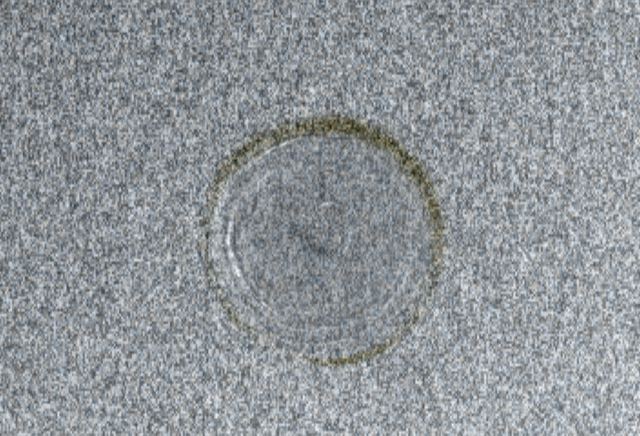
Write a Shadertoy shader that draws this texture.

```glsl
float hash(vec2 p) {
    vec3 v = fract(vec3(p.xyx) * 0.1031);
    v += dot(v, v.yzx + 33.33);
    return fract((v.x + v.y) * v.z);
}

float noise(vec2 p) {
    vec2 i = floor(p), f = fract(p);
    f = f * f * (3.0 - 2.0 * f);
    return mix(mix(hash(i), hash(i + vec2(1, 0)), f.x),
               mix(hash(i + vec2(0, 1)), hash(i + vec2(1, 1)), f.x), f.y);
}

float fbm(vec2 p) {
    float sum = 0.0, weight = 0.5;
    for (int i = 0; i < 4; i++) {
        sum += weight * noise(p);
        p = mat2(1.6, 1.2, -1.2, 1.6) * p + 17.3;
        weight *= 0.5;
    }
    return sum / 0.9375;
}

float band(float x, float center, float width) {
    float d = (x - center) / width;
    return exp(-d * d);
}

// Peak at the given direction, falling off with angular distance
float sector(vec2 dir, float degrees, float sharpness) {
    float a = radians(degrees);
    return exp(sharpness * (dot(dir, vec2(cos(a), sin(a))) - 1.0));
}

float stroke(vec2 p, vec2 a, vec2 b, float width) {
    vec2 ab = b - a;
    float t = clamp(dot(p - a, ab) / dot(ab, ab), 0.0, 1.0);
    return band(length(p - a - ab * t), 0.0, width);
}

void mainImage(out vec4 fragColor, in vec2 fragCoord) {
    vec2 p = (fragCoord - 0.5 * iResolution.xy) / iResolution.y;
    vec2 q = p - vec2(0.011, -0.05);
    vec2 warped = q + 0.012 * (vec2(fbm(q * 14.0), fbm(q * 14.0 + 40.0)) - 0.5);
    float r = length(warped);
    vec2 dir = warped / max(r, 0.001);

    // Broad lighting over the brushed metal
    float light = 0.588 + 0.045 * p.x - 0.085 * p.y;
    light += 0.025 * smoothstep(0.3, 0.75, p.x);
    light += 0.03 * (fbm(p * 5.0) - 0.5);

    // Speckled grain, drawn out vertically
    vec2 g = p + 3.0;
    float grain = 0.34 * (noise(g * vec2(240, 175)) - 0.5)
                + 0.24 * (noise(g * vec2(135, 95) + 31.0) - 0.5)
                + 0.11 * (noise(g * vec2(190, 24) + 67.0) - 0.5);

    // Recessed disc
    float disc = 1.0 - smoothstep(0.235, 0.275, r);
    light -= 0.055 * disc + 0.025 * band(r, 0.09, 0.06);
    grain *= mix(1.0, 0.72, disc);

    // Fine concentric scuffs, strongest on the left
    float left = sector(dir, 178.0, 2.6);
    float scuff = noise(vec2(r * 125.0 + dir.x * 2.5, dir.y * 3.0 + 20.0));
    float ringZone = smoothstep(0.11, 0.21, r) * (1.0 - smoothstep(0.25, 0.285, r));
    light += ringZone * (scuff - 0.47) * (0.11 + 0.2 * left);

    // Bright broken arcs
    float broken = smoothstep(0.35, 0.68, noise(q * vec2(75, 60) + 50.0));
    float rough = 0.35 + 0.65 * broken;
    float s = length(warped - vec2(-0.008, 0.017));
    light += rough * (0.3 * band(s, 0.211, 0.007) * sector(dir, 172.0, 7.0)
                    + 0.2 * band(s, 0.222, 0.003) * sector(dir, 120.0, 4.0)
                    + 0.25 * band(s, 0.213, 0.003) * sector(dir, 218.0, 10.0)
                    + 0.18 * band(r, 0.256, 0.005) * sector(dir, 172.0, 7.0)
                    + 0.14 * band(r, 0.268, 0.004) * sector(dir, 238.0, 12.0)
                    + 0.1 * band(r, 0.205, 0.004) * sector(dir, 312.0, 6.0)
                    + 0.09 * band(r, 0.236, 0.004) * sector(dir, 325.0, 5.0));

    // Marks and smudges at the hub
    vec2 h = warped;
    vec2 crescent = h - vec2(0.008, 0.015);
    float marks = band(length(crescent), 0.054, 0.0035)
                * sector(normalize(crescent + 0.0001), -10.0, 5.0);
    marks += 0.55 * stroke(h, vec2(-0.053, 0.063), vec2(-0.019, 0.034), 0.004);
    marks += 0.5 * stroke(h, vec2(-0.019, 0.107), vec2(-0.03, 0.073), 0.004);
    marks += 0.6 * stroke(h, vec2(-0.01, 0.078), vec2(0.023, 0.092), 0.003);
    marks += 0.7 * stroke(h, vec2(0.034, 0.01), vec2(0.03, -0.032), 0.003);
    light += 0.28 * marks * rough;
    light -= 0.1 * stroke(h, vec2(-0.004, 0.158), vec2(-0.006, 0.1), 0.004);
    light -= 0.1 * stroke(h, vec2(-0.065, 0.022), vec2(-0.015, -0.022), 0.018);
    light -= 0.07 * stroke(h, vec2(-0.01, -0.025), vec2(0.035, -0.035), 0.011);

    // Scorched brown rim, patchy around the edge
    float scorch = 1.0 * band(r, 0.263, 0.018) * sector(dir, 88.0, 5.0)
                 + 0.6 * band(r, 0.263, 0.02) * sector(dir, 48.0, 6.0)
                 + 0.55 * band(r, 0.26, 0.018) * sector(dir, 8.0, 6.0)
                 + 0.65 * band(r, 0.277, 0.018) * sector(dir, 138.0, 14.0)
                 + 0.4 * band(r, 0.273, 0.01) * sector(dir, 180.0, 9.0)
                 + 0.4 * band(r, 0.272, 0.012) * sector(dir, 222.0, 12.0)
                 + 1.1 * band(r, 0.28, 0.01) * sector(dir, 283.0, 16.0)
                 + 0.35 * band(r, 0.272, 0.01) * sector(dir, 315.0, 8.0);
    scorch = clamp(scorch * (0.5 + fbm(q * 38.0 + 9.0)), 0.0, 1.0);

    // Cool metal with slight colour speckle
    vec3 color = vec3(light + grain) + vec3(-0.018, 0.004, 0.022);
    float tint = noise(g * vec2(150, 120) + 91.0) - 0.5;
    color += tint * vec3(0.05, 0.0, -0.05);
    color -= scorch * vec3(0.17, 0.2, 0.3);
    fragColor = vec4(clamp(color, 0.0, 1.0), 1.0);
}
```
